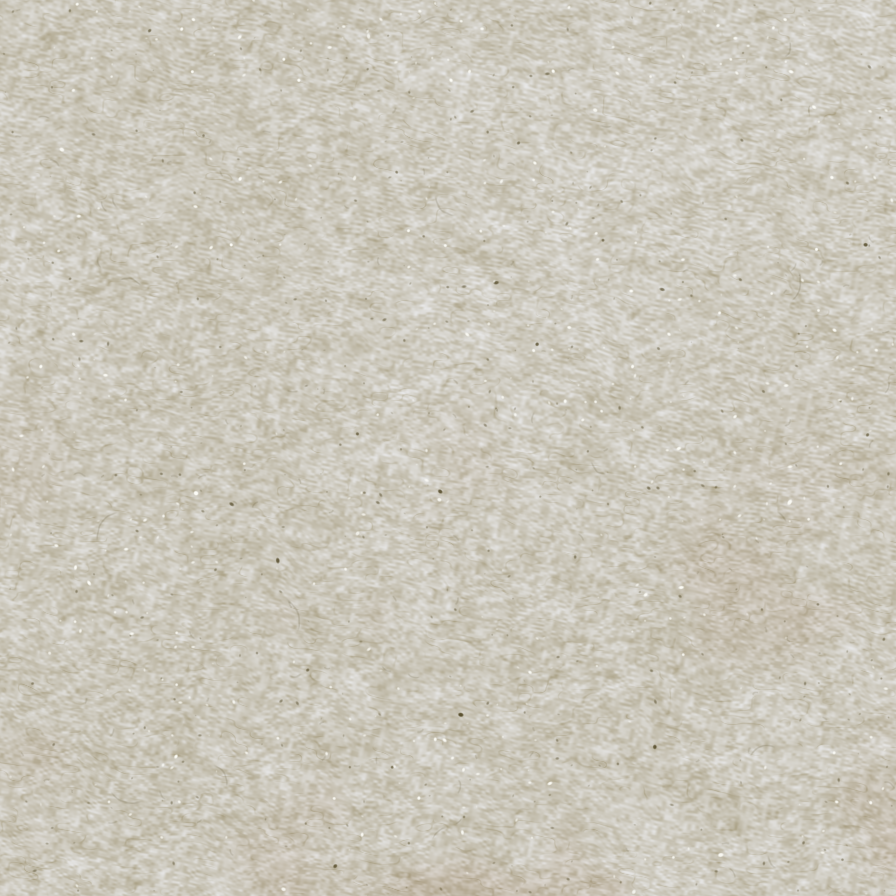
Give the GLSL for this texture, as a three.js fragment shader.

```glsl
// Recycled paper: horizontally stretched noise layers form the pulp grain,
// faint brown stains cloud the lower part, and jittered grid cells scatter
// dark flecks, white flecks and a few thin curved fibres over the sheet.

#define SHADE vec3(0.71, 0.68, 0.59)
#define LIGHT vec3(0.84, 0.83, 0.80)
#define STAIN_TINT vec3(0.965, 0.938, 0.915)
#define DARK_FLECK vec3(0.30, 0.26, 0.12)
#define WHITE_FLECK vec3(0.99, 0.99, 0.97)
#define MEAN_TONE 0.755
#define GRAIN_CONTRAST 1.05
#define FLECK_RADIUS 0.0018
#define EDGE_SOFTNESS 0.0010
#define FIBRE_WIDTH 0.0009

varying vec2 vUv;

float hash(vec2 p) {
  return fract(sin(dot(p, vec2(127.1, 311.7))) * 43758.5453);
}

vec2 hash2(vec2 p) {
  return vec2(hash(p), hash(p + 57.3));
}

float noise(vec2 p) {
  vec2 cell = floor(p);
  vec2 f = fract(p);
  f = f * f * (3.0 - 2.0 * f);
  float low = mix(hash(cell), hash(cell + vec2(1.0, 0.0)), f.x);
  float high = mix(hash(cell + vec2(0.0, 1.0)), hash(cell + 1.0), f.x);
  return mix(low, high, f.y);
}

vec2 rotate(vec2 p, float angle) {
  float c = cos(angle);
  float s = sin(angle);
  return vec2(c * p.x - s * p.y, s * p.x + c * p.y);
}

// Signed pulp tone: weak broad clouds, strongest in the finest grain
float pulp(vec2 p) {
  p.y += 0.010 * noise(p * 14.0) + 0.004 * noise(p * 45.0);
  float tone = 0.20 * (noise(p * 4.0 + 3.0) - 0.5);
  vec2 frequency = vec2(24.0, 38.0);
  float weight = 0.19;
  for (int i = 0; i < 4; i++) {
    float turn = 0.22 * sin(float(i) * 2.4 + 0.6);
    tone += weight * (noise(rotate(p, turn) * frequency + float(i) * 17.0) - 0.5);
    frequency *= vec2(2.08, 2.12);
    weight *= 1.6;
  }
  // Thin dark creases between matted fibres
  float ridge = abs(noise(rotate(p, 0.12) * vec2(65.0, 130.0) + 9.0) - 0.5);
  float patchy = smoothstep(0.42, 0.75, noise(p * vec2(60.0, 85.0) + 31.0));
  return tone - 0.36 * patchy * (1.0 - smoothstep(0.0, 0.12, ridge));
}

// One possible slightly oval fleck per grid cell, with varied strength
float flecks(vec2 p, float cells, float chance, float size, float seed) {
  vec2 id = floor(p * cells);
  vec2 key = id + seed;
  vec2 center = (id + 0.15 + 0.7 * hash2(key)) / cells;
  vec2 q = rotate(p - center, 6.28 * hash(key + 11.0));
  q.x *= mix(0.6, 1.0, hash(key + 23.0));
  float vary = hash(key + 37.0);
  float radius = size * mix(0.4, 1.0, vary);
  float dotMask = 1.0 - smoothstep(radius - EDGE_SOFTNESS, radius + EDGE_SOFTNESS, length(q));
  return dotMask * step(hash(key + 71.0), chance) * mix(0.3, 1.0, vary);
}

// One possible open arc per grid cell, drawn as a hair-thin fibre
float fibres(vec2 p, float cells, float chance, float seed) {
  vec2 id = floor(p * cells);
  vec2 key = id + seed;
  vec2 center = (id + 0.35 + 0.3 * hash2(key)) / cells;
  vec2 q = rotate(p - center, 6.28 * hash(key + 13.0));
  q += 0.0015 * (vec2(noise(p * 150.0), noise(p * 150.0 + 60.0)) - 0.5);
  float radius = mix(0.12, 0.32, hash(key + 29.0)) / cells;
  float bend = abs(atan(q.y, q.x));
  float span = mix(0.4, 0.9, hash(key + 41.0));
  float line = 1.0 - smoothstep(0.0, FIBRE_WIDTH * 2.0, abs(length(q) - radius));
  float ends = 1.0 - smoothstep(span - 0.3, span, bend);
  return line * ends * step(hash(key + 83.0), chance);
}

void main() {
  vec2 p = vUv;

  // Pulp
  float tone = MEAN_TONE + GRAIN_CONTRAST * pulp(p);
  vec3 color = mix(SHADE, LIGHT, tone);

  // Stains, stronger toward the bottom
  float cloud = 0.65 * noise(p * 6.0 + 41.0) + 0.35 * noise(p * 19.0 + 5.0);
  float stain = smoothstep(0.50, 0.85, cloud) * (1.0 - smoothstep(0.2, 0.65, p.y));
  color *= mix(vec3(1.0), STAIN_TINT, stain);

  // Fibres
  float hairs = 0.16 * fibres(p, 11.0, 0.12, 5.0) + 0.14 * fibres(p, 29.0, 0.12, 19.0);
  color = mix(color, DARK_FLECK, hairs);

  // Dark flecks: a few bold ones among many faint ones
  float bold = flecks(p, 17.0, 0.16, FLECK_RADIUS * 1.15, 101.0);
  float faint = flecks(p, 43.0, 0.24, FLECK_RADIUS * 0.75, 147.0);
  color = mix(color, DARK_FLECK, max(0.9 * bold, 0.5 * faint));

  // White flecks, gathered in loose groups
  float group = mix(0.04, 0.30, smoothstep(0.35, 0.75, noise(floor(p * 53.0) / 5.0)));
  float white = max(flecks(p, 53.0, group, FLECK_RADIUS * 0.9, 211.0),
                    flecks(p + 0.007, 23.0, 0.07, FLECK_RADIUS * 1.2, 263.0));
  color = mix(color, WHITE_FLECK, white);

  gl_FragColor = vec4(color, 1.0);
}
```
